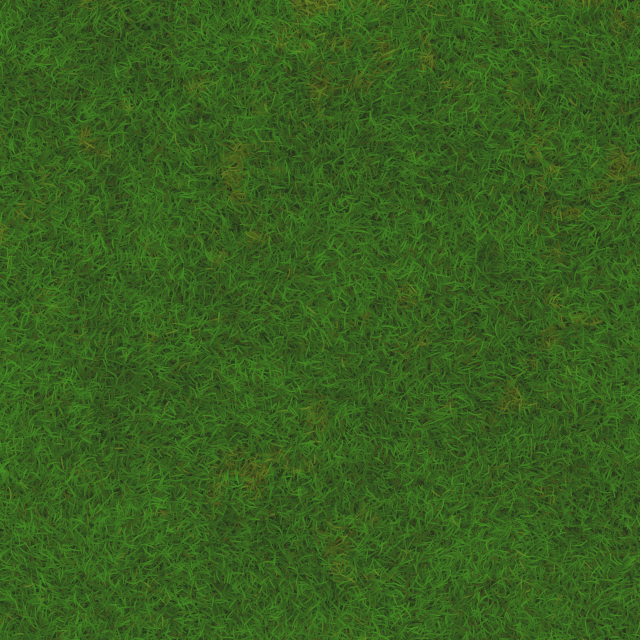
This texture is drawn by a Shadertoy shader. Its source:

```glsl
const vec3 SOIL = vec3(0.150, 0.205, 0.108);
const vec3 LUSH = vec3(0.258, 0.512, 0.132);
const vec3 STRAW = vec3(0.43, 0.45, 0.13);
const vec3 TWIG = vec3(0.28, 0.27, 0.11);
const float CELLS = 70.0;        // blade cells across the canvas
const int LAYERS = 17;           // blades per cell, lowest first
const float HALF_WIDTH = 0.00115;
const float MIN_REACH = 0.0075;  // half length of a blade
const float MAX_REACH = 0.0135;
const float BEND = 28.0;
const float ANGLE_SPREAD = 2.7;
const float TONE_LOW = 0.06;
const float TONE_HIGH = 0.80;
const float TONE_JITTER = 0.62;
const float TWIG_SHARE = 0.10;

// Four random values from an integer lattice point
vec4 hash4(ivec3 cell) {
    uvec4 v = uvec4(uvec3(cell), 77u) * 1664525u + 1013904223u;
    v.x += v.y * v.w; v.y += v.z * v.x; v.z += v.x * v.y; v.w += v.y * v.z;
    v ^= v >> 16u;
    v.x += v.y * v.w; v.y += v.z * v.x; v.z += v.x * v.y; v.w += v.y * v.z;
    return vec4(v >> 8u) / 16777216.0;
}

float noise(vec2 p, int seed) {
    ivec2 i = ivec2(floor(p));
    vec2 f = fract(p);
    f = f * f * (3.0 - 2.0 * f);
    float a = hash4(ivec3(i, seed)).x;
    float b = hash4(ivec3(i + ivec2(1, 0), seed)).x;
    float c = hash4(ivec3(i + ivec2(0, 1), seed)).x;
    float d = hash4(ivec3(i + ivec2(1, 1), seed)).x;
    return mix(mix(a, b, f.x), mix(c, d, f.x), f.y);
}

// Slowly turning lie of the lawn
float lieAngle(vec2 p) {
    return 0.6 + 1.2 * sin(p.x * 9.0 + 2.0 * sin(p.y * 7.0)) + sin(p.y * 13.0 - p.x * 5.0);
}

// Coverage in x, position from root to tip in y
vec2 blade(vec2 offset, float angle, float reach, float bend, float pixel) {
    float c = cos(angle), s = sin(angle);
    vec2 q = vec2(c * offset.x + s * offset.y, c * offset.y - s * offset.x);
    q.y -= bend * (q.x * q.x - reach * reach * 0.3);
    float along = q.x / reach;
    float slope = 2.0 * bend * q.x;
    float across = abs(q.y) * inversesqrt(1.0 + slope * slope);
    float width = HALF_WIDTH * (1.0 - 0.55 * along * along);
    float side = clamp((width - across) / pixel + 0.5, 0.0, 1.0);
    float ends = 1.0 - smoothstep(0.85, 1.0, abs(along));
    return vec2(side * ends, 0.5 + 0.5 * along);
}

void mainImage(out vec4 fragColor, in vec2 fragCoord) {
    float pixel = 1.0 / iResolution.y;
    vec2 p = fragCoord * pixel;
    ivec2 home = ivec2(floor(p * CELLS));

    // Broad shade, small clumps and dry patches
    float shade = 0.16 * (noise(p * 5.0, 101) - 0.5)
                + 0.14 * (noise(p * 17.0, 102) - 0.5)
                + 0.22 * (noise(p * 60.0, 103) - 0.5);
    float dry = smoothstep(0.60, 0.95, 0.45 * noise(p * 8.0, 104)
              + 0.55 * noise(p * 30.0, 105));
    vec3 color = mix(SOIL, LUSH, 0.5 * shade);

    // Blades from the shaded bottom to the lit top
    for (int layer = 0; layer < LAYERS; layer++) {
        float height = float(layer) / float(LAYERS - 1);
        for (int y = -1; y <= 1; y++)
        for (int x = -1; x <= 1; x++) {
            ivec2 cell = home + ivec2(x, y);
            vec4 h = hash4(ivec3(cell, layer));
            vec2 center = (vec2(cell) + h.xy) / CELLS;
            vec2 offset = p - center;
            if (dot(offset, offset) > 1.2 * MAX_REACH * MAX_REACH) continue;

            vec4 extra = fract(h.wzxy * vec4(37.0, 53.0, 71.0, 91.0));
            float angle = lieAngle(center) + (h.z - 0.5) * ANGLE_SPREAD;
            float reach = mix(MIN_REACH, MAX_REACH, extra.x);
            vec2 hit = blade(offset, angle, reach, (extra.y - 0.5) * 2.0 * BEND, pixel);

            float tone = mix(TONE_LOW, TONE_HIGH, height) + (h.w - 0.5) * TONE_JITTER
                       + 0.22 * (hit.y - 0.5) + shade;
            tone = clamp(tone, 0.0, 1.15);
            vec3 tint = mix(SOIL, LUSH, tone);
            tint = mix(tint, TWIG, 0.6 * step(extra.z, TWIG_SHARE));
            float straw = step(extra.w, 0.012 + 0.75 * dry);
            tint = mix(tint, STRAW * (0.6 + 0.5 * tone), 0.65 * straw);
            color = mix(color, tint, hit.x * 0.92);
        }
    }
    fragColor = vec4(color, 1.0);
}
```
